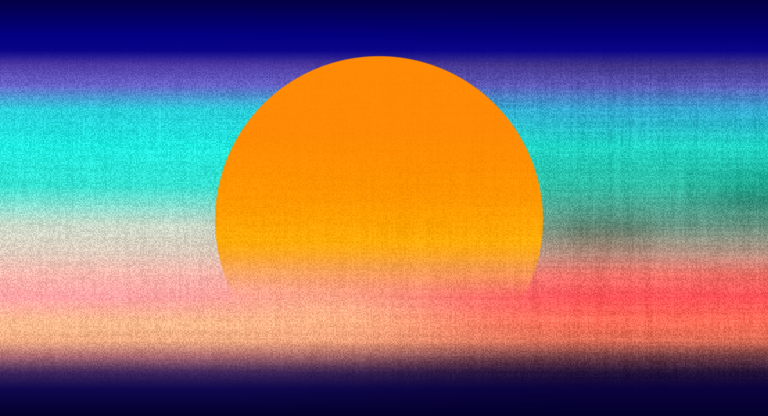
A WebGL 2 fragment shader for this background:

```glsl
#version 300 es
precision highp float;
// Orange sun dissolving into blurred horizontal bands of dusk, with a woven grain.

#define SUN_CENTER vec2(-0.012, 0.471)
#define SUN_RADIUS 0.394
#define GRAIN_SCALE 300.0
#define GRAIN_AMOUNT 0.13
#define WEAVE_AMOUNT 0.085
#define SMUDGE_AMOUNT 0.13

uniform vec2 u_resolution;
out vec4 fragColor;

// Sine-free hash
float hash(vec2 p) {
    vec3 q = fract(vec3(p.xyx) * 0.1031);
    q += dot(q, q.yzx + 33.33);
    return fract((q.x + q.y) * q.z);
}

float noise(vec2 p) {
    vec2 i = floor(p), f = fract(p);
    f = f * f * (3.0 - 2.0 * f);
    float low = mix(hash(i), hash(i + vec2(1, 0)), f.x);
    float high = mix(hash(i + vec2(0, 1)), hash(i + vec2(1, 1)), f.x);
    return mix(low, high, f.y);
}

float blob(vec2 p, vec2 center, vec2 size) {
    vec2 d = (p - center) / size;
    return exp(-dot(d, d));
}

// Blend to the next colour between two depths measured from the top
vec3 band(vec3 color, float depth, float from, float to, vec3 next) {
    return mix(color, next, clamp((depth - from) / (to - from), 0.0, 1.0));
}

// Night, violet, turquoise, pale haze, pink, peach and night again
vec3 skyColor(float depth, float side) {
    vec3 c = vec3(0.01, 0.0, 0.27);
    c = band(c, depth, 0.00, 0.085, mix(vec3(0.01, 0.0, 0.51), vec3(0.01, 0.0, 0.46), side));
    c = band(c, depth, 0.085, 0.122, vec3(0.04, 0.02, 0.53));
    c = band(c, depth, 0.122, 0.155, mix(vec3(0.30, 0.22, 0.64), vec3(0.25, 0.20, 0.54), side));
    c = band(c, depth, 0.155, 0.205, mix(vec3(0.41, 0.39, 0.79), vec3(0.36, 0.34, 0.71), side));
    c = band(c, depth, 0.205, 0.265, mix(vec3(0.16, 0.82, 0.86), vec3(0.20, 0.66, 0.82), side));
    c = band(c, depth, 0.265, 0.350, mix(vec3(0.12, 0.92, 0.88), vec3(0.12, 0.83, 0.77), side));
    c = band(c, depth, 0.350, 0.445, mix(vec3(0.20, 0.88, 0.82), vec3(0.18, 0.74, 0.65), side));
    c = band(c, depth, 0.445, 0.540, mix(vec3(0.80, 0.86, 0.80), vec3(0.44, 0.64, 0.57), side));
    c = band(c, depth, 0.540, 0.610, mix(vec3(0.88, 0.80, 0.74), vec3(0.74, 0.59, 0.53), side));
    c = band(c, depth, 0.610, 0.660, mix(vec3(0.97, 0.71, 0.67), vec3(0.94, 0.44, 0.40), side));
    c = band(c, depth, 0.660, 0.715, mix(vec3(1.00, 0.63, 0.64), vec3(1.00, 0.32, 0.34), side));
    c = band(c, depth, 0.715, 0.775, mix(vec3(0.98, 0.73, 0.55), vec3(1.00, 0.43, 0.34), side));
    c = band(c, depth, 0.775, 0.820, mix(vec3(0.94, 0.67, 0.51), vec3(0.86, 0.42, 0.33), side));
    c = band(c, depth, 0.820, 0.855, mix(vec3(0.68, 0.42, 0.44), vec3(0.46, 0.25, 0.27), side));
    c = band(c, depth, 0.855, 0.895, mix(vec3(0.25, 0.15, 0.36), vec3(0.14, 0.07, 0.22), side));
    c = band(c, depth, 0.895, 0.935, mix(vec3(0.06, 0.03, 0.31), vec3(0.04, 0.01, 0.24), side));
    return band(c, depth, 0.935, 1.0, vec3(0.01, 0.0, 0.17));
}

vec3 sunColor(float depth) {
    vec3 c = vec3(1.0, 0.54, 0.02);
    c = band(c, depth, 0.32, 0.48, vec3(1.0, 0.59, 0.0));
    c = band(c, depth, 0.48, 0.58, vec3(1.0, 0.67, 0.03));
    c = band(c, depth, 0.58, 0.64, vec3(0.98, 0.62, 0.22));
    return band(c, depth, 0.64, 0.72, vec3(0.99, 0.62, 0.38));
}

// Crossed threads: long noise cells along each axis
float weave(vec2 p) {
    float warp = noise(p * vec2(190.0, 9.0)) + 0.6 * noise(p * vec2(45.0, 3.0));
    float weft = noise(p * vec2(5.0, 210.0) + 71.0) + 0.6 * noise(p * vec2(2.0, 60.0) + 17.0);
    return (warp + weft) * 0.5 - 0.8;
}

void main() {
    vec2 p = gl_FragCoord.xy / u_resolution.y;
    float aspect = u_resolution.x / u_resolution.y;
    vec2 q = vec2(p.x - 0.5 * aspect, p.y);
    float depth = 1.0 - p.y;
    float side = smoothstep(0.2, 0.82, p.x / aspect);

    // Sky with uneven shadows on the right and a warm glow under the sun
    vec3 color = skyColor(depth, side);
    float smudge = blob(q, vec2(0.52, 0.44), vec2(0.16, 0.06)) + blob(q, vec2(0.92, 0.52), vec2(0.15, 0.08));
    color -= SMUDGE_AMOUNT * smudge * vec3(0.7, 1.0, 1.0);
    color = mix(color, vec3(1.0, 0.73, 0.53), 0.65 * blob(q, vec2(-0.13, 0.25), vec2(0.25, 0.075)));

    // Sun disc, fading out toward its base
    float edge = 1.0 / u_resolution.y;
    float disc = 1.0 - smoothstep(-edge, edge, length(q - SUN_CENTER) - SUN_RADIUS);
    disc *= 1.0 - smoothstep(0.60, 0.745, depth);
    color = mix(color, sunColor(depth), disc);

    // Cloth texture, quiet at the dark ends and on the upper sun
    float cloth = smoothstep(0.10, 0.22, depth) * (1.0 - smoothstep(0.84, 0.95, depth));
    cloth *= mix(1.0, mix(0.12, 0.65, smoothstep(0.25, 0.65, depth)), disc);
    float grain = hash(floor(p * GRAIN_SCALE)) - 0.5;
    float threads = weave(p) * mix(0.8, 1.3, side);
    color += cloth * (GRAIN_AMOUNT * grain + WEAVE_AMOUNT * threads) * mix(vec3(1.0), color, 0.4);

    fragColor = vec4(clamp(color, 0.0, 1.0), 1.0);
}
```
